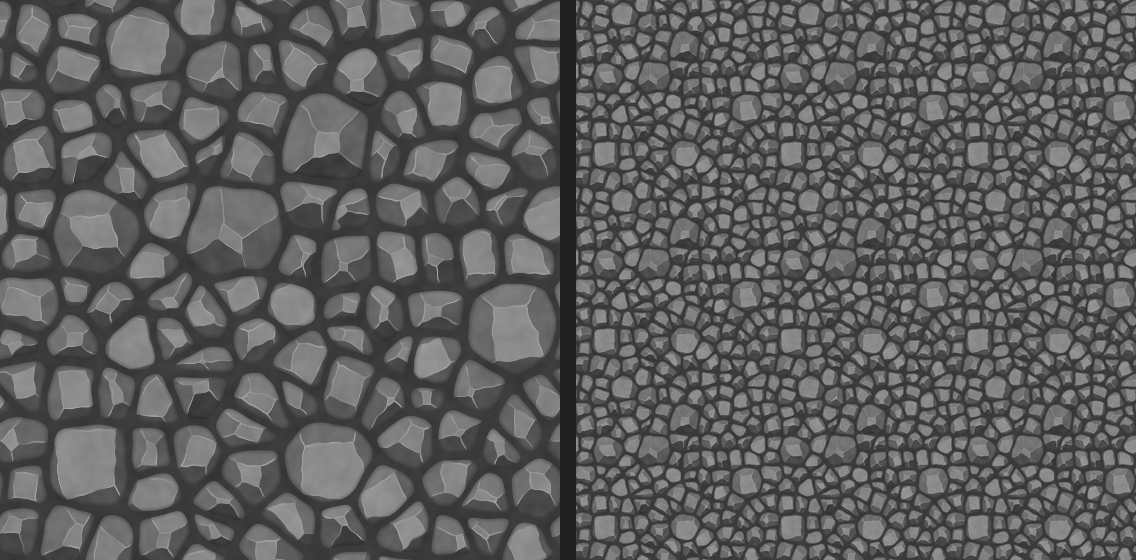
Left: one tile. Right: repeated 3 by 3.
Reproduce this texture procedurally as a WebGL 1 fragment shader.

```glsl
precision highp float;
// Tileable wall of rounded, chiselled grey stones set in dark mortar.
uniform vec2 u_resolution;

const float CELLS = 12.0;           // stone cells per side, a multiple of BLOCK
const float BLOCK = 4.0;            // cells per block holding one boulder at most
const float BOULDER_CHANCE = 0.78;
const float JITTER = 0.74;
const float SIZE_SPREAD = 0.27;     // weight range of the ordinary stones
const float GAP = 0.068;            // half the mortar width, in cells
const float ROUNDING = 14.0;        // lower is rounder
const float WARP = 0.10;            // waviness of the outlines
const float RIDGE_WIDTH = 0.015;    // half the ridge width, in cells
const float MORTAR = 0.228;
const float SIDE = 0.385;
const float TOP = 0.535;
const float RIDGE = 0.63;
const vec2 LIGHT = vec2(-0.030, 0.062);
const float FAR = 100.0;

vec2 hash2(vec2 p) {
  vec3 q = fract(p.xyx * vec3(0.1031, 0.1030, 0.0973));
  q += dot(q, q.yzx + 33.33);
  return fract((q.xx + q.yz) * q.zy);
}

float corner(vec2 cell, vec2 offset, float period) {
  float angle = 6.2832 * hash2(mod(cell, period) + period).x;
  return dot(vec2(cos(angle), sin(angle)), offset);
}

// Gradient noise that wraps after a whole number of cells.
float noise(vec2 uv, float period) {
  vec2 p = uv * period, c = floor(p), f = p - c;
  vec2 s = f * f * f * (f * (f * 6.0 - 15.0) + 10.0), e = vec2(1.0, 0.0);
  return mix(mix(corner(c, f, period), corner(c + e, f - e, period), s.x),
             mix(corner(c + e.yx, f - e.yx, period),
                 corner(c + 1.0, f - 1.0, period), s.x), s.y);
}

// Stone of a cell: xy is its site, z its weight (-FAR if a boulder covers it).
vec3 stoneSite(vec2 cell) {
  vec2 id = mod(cell, CELLS);
  vec2 block = floor(id / BLOCK);
  vec2 inside = id - block * BLOCK - floor(hash2(block + 71.0) * (BLOCK - 1.0));
  vec2 kind = hash2(block + 37.0);
  bool covered = all(greaterThanEqual(inside, vec2(0.0)))
              && all(lessThan(inside, vec2(2.0)));
  if (covered && kind.x < BOULDER_CHANCE) {
    float weight = inside.x + inside.y < 0.5 ? mix(0.5, 0.85, kind.y) : -FAR;
    return vec3(cell + 1.0, weight);
  }
  vec2 offset = (hash2(id + 3.0) - 0.5) * JITTER;
  return vec3(cell + 0.5 + offset, hash2(id + 151.0).x * SIZE_SPREAD);
}

void main() {
  vec2 uv = gl_FragCoord.xy / u_resolution;
  float aa = CELLS / min(u_resolution.x, u_resolution.y);
  vec2 p = uv * CELLS;
  p += WARP * vec2(noise(uv, 18.0), noise(uv + 0.37, 18.0));

  // Owner of this point in a weighted Voronoi diagram.
  vec3 stone = vec3(0.0);
  float nearest = FAR;
  for (int y = -2; y <= 2; y++) for (int x = -2; x <= 2; x++) {
    vec3 s = stoneSite(floor(p) + vec2(x, y));
    float power = dot(p - s.xy, p - s.xy) - s.z;
    if (power < nearest) { nearest = power; stone = s; }
  }
  vec2 id = mod(floor(stone.xy), CELLS);
  vec2 character = hash2(id + 211.0);

  // Four facet directions, roughly square to the wall.
  vec2 dir[4];
  float reach[4];
  for (int k = 0; k < 4; k++) {
    float turn = (hash2(id + 17.0 * float(k) + 307.0).x - 0.5) * 0.7;
    float angle = 1.5708 * float(k) + (character.x - 0.5) * 1.1 + turn;
    dir[k] = vec2(cos(angle), sin(angle));
    reach[k] = 1.4;
  }

  // Rounded distance to the outline, and the stone's reach along each direction.
  float sum = 0.0;
  for (int y = -3; y <= 3; y++) for (int x = -3; x <= 3; x++) {
    vec3 s = stoneSite(floor(stone.xy) + vec2(x, y));
    vec2 toward = s.xy - stone.xy;
    float span = length(toward);
    if (span < 0.001) continue;
    vec2 n = toward / span;
    float border = 0.5 * (span + (stone.z - s.z) / span);
    sum += exp(-ROUNDING * (border - dot(p - stone.xy, n)));
    for (int k = 0; k < 4; k++) {
      float along = dot(n, dir[k]);
      if (along > 0.05) reach[k] = min(reach[k], max(border, 0.08) / along);
    }
  }
  float depth = -log(max(sum, 1e-9)) / ROUNDING;

  // Lowest two planes among the top and the sides: facet and ridge.
  vec2 q = p - stone.xy + 0.05 * vec2(noise(uv, 48.0), noise(uv + 0.61, 48.0));
  float low = 1.0, second = FAR;
  float shade = TOP + (character.x - 0.5) * 0.07, otherShade = shade;
  vec2 slope = vec2(0.0), otherSlope = vec2(0.0);
  for (int k = 0; k < 4; k++) {
    vec2 r = hash2(id + 29.0 * float(k) + 401.0);
    float flatPart = clamp(mix(0.14, 0.62, character.y) + (r.x - 0.5) * 0.35, 0.06, 0.76);
    float steep = 1.0 / (reach[k] * (1.0 - flatPart));
    float h = (reach[k] - dot(q, dir[k])) * steep;
    float tone = SIDE + dot(dir[k], LIGHT) + (r.y - 0.5) * 0.07;
    tone += 0.06 * (1.0 - character.y) * dir[k].y;
    if (h < low) {
      second = low; otherShade = shade; otherSlope = slope;
      low = h; shade = tone; slope = -dir[k] * steep;
    } else if (h < second) {
      second = h; otherShade = tone; otherSlope = -dir[k] * steep;
    }
  }
  float edge = (second - low) / max(length(slope - otherSlope), 0.01);

  // Painted surface: facets, mottling, dark rim and worn bright ridges.
  float mottle = noise(uv, 22.0) * 0.045 + noise(uv + 0.23, 60.0) * 0.03;
  float color = mix(0.5 * (shade + otherShade), shade, smoothstep(0.0, aa, edge));
  color += mottle;
  color *= mix(0.82, 1.0, smoothstep(GAP, GAP + 0.09, depth));
  float ridge = 1.0 - smoothstep(RIDGE_WIDTH - 0.5 * aa, RIDGE_WIDTH + 0.5 * aa, edge);
  ridge *= smoothstep(GAP + 0.01, GAP + 0.09, depth);
  ridge *= clamp(0.7 + 0.9 * noise(uv + 0.11, 30.0), 0.2, 1.0);
  color = mix(color, RIDGE, ridge);

  float body = smoothstep(GAP - 0.7 * aa, GAP + 0.7 * aa, depth);
  color = mix(MORTAR + mottle * 0.7, color, body);
  gl_FragColor = vec4(vec3(color), 1.0);
}
```
